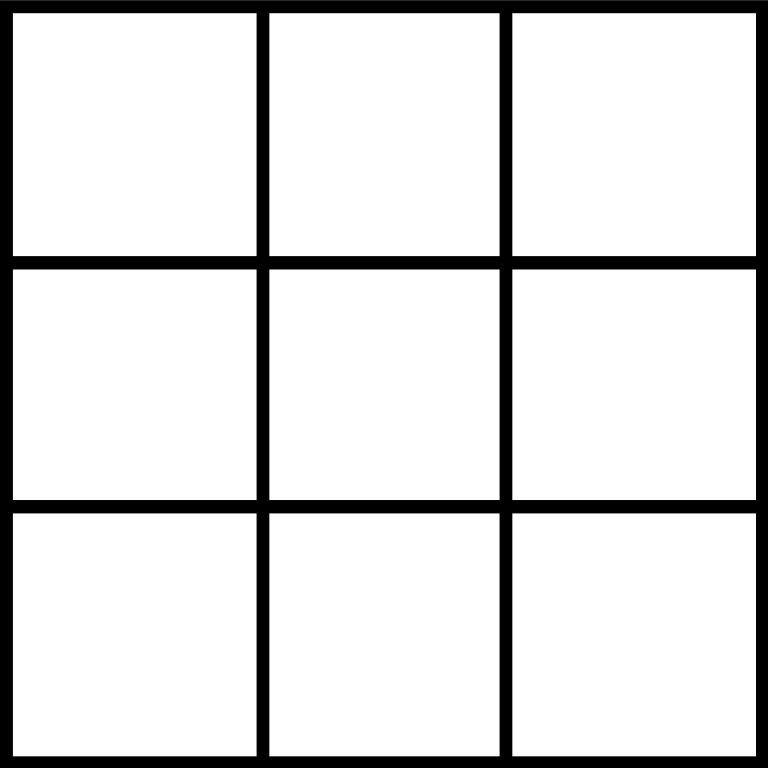
A three.js fragment shader for this pattern:

```glsl
// Three by three grid of white squares divided and framed by black bars.
varying vec2 vUv;

// Signed distance to the nearest bar along each axis, negative inside it.
// The bars are mirrored about the middle, so the central cells are narrower.
vec2 barDistance(vec2 uv) {
  vec2 fromMiddle = abs(uv - vec2(0.5006, 0.499));
  vec2 divider = abs(fromMiddle - vec2(0.1582, 0.1588)) - vec2(0.0083, 0.0087);
  vec2 frame = 0.4838 - fromMiddle;
  return min(divider, frame);
}

void main() {
  vec2 pixel = fwidth(vUv);

  // White cells with edges one pixel soft
  vec2 open = clamp(barDistance(vUv) / pixel + 0.5, 0.0, 1.0);
  float shade = open.x * open.y;

  // Faint grey hairline along the top of the frame
  float hairline = clamp((vUv.y - 0.9985) / pixel.y + 0.5, 0.0, 1.0);
  shade = max(shade, 0.15 * hairline);

  gl_FragColor = vec4(vec3(shade), 1.0);
}
```
